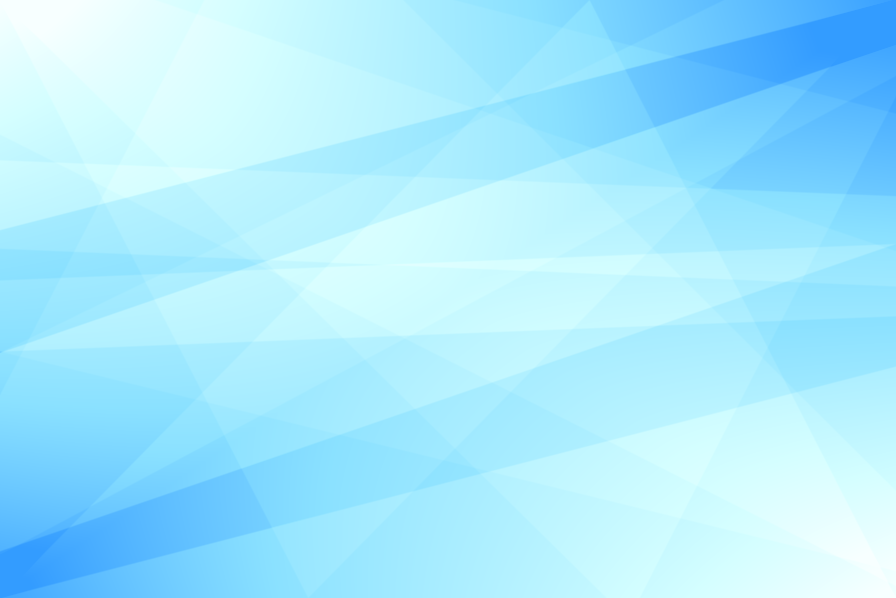
A Shadertoy shader for this background:

```glsl
// Pale blue abstract background of overlapping translucent bands and diagonal facets.

const vec3 DEEP_BLUE = vec3(0.20, 0.61, 1.00);
const vec3 SKY_BLUE  = vec3(0.54, 0.88, 1.00);
const vec3 PALE_CYAN = vec3(0.83, 0.995, 1.00);
const vec3 WHITE_ICE = vec3(0.97, 1.00, 1.00);

const float BASE_TONE     = 0.43;  // tone at the canvas centre
const float DIAGONAL_LIFT = 0.50;  // brightening toward upper left and lower right
const float CORNER_GLOW   = 0.22;
const float EDGE_SOFTNESS = 0.0018;

// Shallow bands: lower edge height at left and right, then upper edge.
const int SHALLOW_COUNT = 7;
const vec4 SHALLOW[SHALLOW_COUNT] = vec4[](
    vec4(0.410, 0.926, 0.615, 1.000),
    vec4(0.000, 0.387, 0.078, 0.592),
    vec4(0.584, 0.521, 0.732, 0.672),
    vec4(0.412, 0.471, 0.531, 0.592),
    vec4(0.775, 0.020, 1.088, 0.580),
    vec4(0.412, 0.045, 1.195, 0.810),
    vec4(0.072, 0.873, 0.410, 1.140));
const float SHALLOW_TONE[SHALLOW_COUNT] = float[](
    -0.17, -0.13, 0.09, 0.11, 0.055, 0.05, 0.055);

// Steep facets: left edge position at bottom and top, then right edge.
const int STEEP_COUNT = 4;
const vec4 STEEP[STEEP_COUNT] = vec4[](
    vec4( 0.000, 0.658, 1.000, 0.658),
    vec4( 0.344, 0.000, 0.344, 1.000),
    vec4(-0.117, 0.228, 0.714, 1.055),
    vec4( 0.677, 0.000, 1.120, 0.450));
const float STEEP_TONE[STEEP_COUNT] = float[](0.075, 0.065, 0.06, 0.055);

// Smooth coverage on the positive side of an edge; distance in canvas heights.
float coverage(float dist) {
    float soft = max(EDGE_SOFTNESS, 0.75 / iResolution.y);
    return smoothstep(-soft, soft, dist);
}

// Signed distance across an edge running from start to end along one axis.
float edgeDistance(float across, float along, vec2 ends, float ratio) {
    float slope = (ends.y - ends.x) * ratio;
    return (across - mix(ends.x, ends.y, along)) * inversesqrt(1.0 + slope * slope);
}

float strip(float across, float along, vec4 edges, float ratio, float scale) {
    float low  = edgeDistance(across, along, edges.xy, ratio) * scale;
    float high = edgeDistance(across, along, edges.zw, ratio) * scale;
    return coverage(low) * coverage(-high);
}

// Light along one diagonal, deepening toward the two opposite corners.
float backgroundTone(vec2 uv) {
    float toward = uv.x + uv.y - 1.0;
    float offset = abs(uv.x - uv.y);
    float shade = toward > 0.0 ? 0.58 * pow(toward, 1.5)
                               : 0.50 * pow(-toward, 2.2);
    return BASE_TONE + DIAGONAL_LIFT * offset - shade
         + CORNER_GLOW * pow(offset, 4.0);
}

vec3 toneColor(float tone) {
    vec3 color = mix(DEEP_BLUE, SKY_BLUE, clamp(tone * 2.0, 0.0, 1.0));
    color = mix(color, PALE_CYAN, clamp(tone * 2.0 - 1.0, 0.0, 1.0));
    return mix(color, WHITE_ICE, clamp((tone - 1.0) * 4.0, 0.0, 1.0));
}

void mainImage(out vec4 fragColor, in vec2 fragCoord) {
    vec2 uv = fragCoord / iResolution.xy;
    float aspect = iResolution.x / iResolution.y;
    float tone = backgroundTone(uv);

    // Shallow bands crossing the full width
    for (int i = 0; i < SHALLOW_COUNT; i++)
        tone += SHALLOW_TONE[i] * strip(uv.y, uv.x, SHALLOW[i], 1.0 / aspect, 1.0);

    // Steep facets crossing the full height
    for (int i = 0; i < STEEP_COUNT; i++)
        tone += STEEP_TONE[i] * strip(uv.x, uv.y, STEEP[i], aspect, aspect);

    fragColor = vec4(toneColor(tone), 1.0);
}
```
